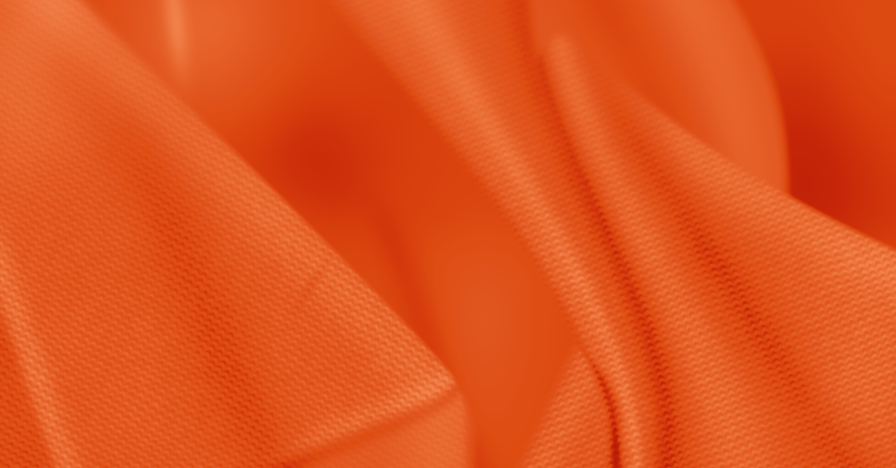
This texture is drawn by a Shadertoy shader. Its source:

```glsl
// Soft folds of orange woven cloth, layered from back to front.
// Cubic curves trace each fold edge; bells and soft steps shade the cloth,
// and a fine slanted weave fades in where the cloth is in focus.

// Cubic through four evenly spaced values, t from 0 to 1
float cubic(float t, vec4 v) {
    float a = 3.0 * t, b = a - 1.0, c = a - 2.0, d = a - 3.0;
    return -v.x * b * c * d / 6.0 + v.y * a * c * d / 2.0
         - v.z * a * b * d / 2.0 + v.w * a * b * c / 6.0;
}

float soft(float d, float width) { return smoothstep(-width, width, d); }

float bell(float d, float width) { return exp(-d * d / (width * width)); }

float spot(vec2 p, vec2 center, vec2 size) {
    vec2 d = (p - center) / size;
    return exp(-dot(d, d));
}

float hash(vec2 p) {
    p = fract(p * vec2(0.1031, 0.1137));
    p += dot(p, p.yx + 33.3);
    return fract((p.x + p.y) * p.x * 17.0);
}

float noise(vec2 p) {
    vec2 i = floor(p), f = fract(p);
    f = f * f * (3.0 - 2.0 * f);
    return mix(mix(hash(i), hash(i + vec2(1, 0)), f.x),
               mix(hash(i + vec2(0, 1)), hash(i + vec2(1, 1)), f.x), f.y);
}

// Slanted rows of small stitches
float weave(vec2 p, float angle) {
    float c = cos(angle), s = sin(angle);
    vec2 q = mat2(c, -s, s, c) * p;
    q += 0.03 * noise(p * 3.0);
    float row = sin(q.y * 105.0 + 0.8 * sin(q.x * 85.0));
    return row * (0.65 + 0.35 * sin(q.x * 85.0)) + 0.6 * (noise(q * 24.0) - 0.5);
}

// Ramp from deep red to pale orange; tone 0 to 1 spans the inner shades
vec3 dye(float tone) {
    vec3 shades[8] = vec3[8](
        vec3(0.72, 0.10, 0.02), vec3(0.78, 0.15, 0.03), vec3(0.84, 0.24, 0.05),
        vec3(0.87, 0.30, 0.07), vec3(0.88, 0.33, 0.12), vec3(0.90, 0.38, 0.16),
        vec3(0.92, 0.44, 0.22), vec3(0.95, 0.51, 0.30));
    vec3 color = shades[0];
    for (int i = 1; i < 8; i++)
        color = mix(color, shades[i], clamp(tone * 5.0 + 2.0 - float(i), 0.0, 1.0));
    return color;
}

void mainImage(out vec4 fragColor, in vec2 fragCoord) {
    vec2 uv = fragCoord / iResolution.xy;
    vec2 p = vec2(uv.x, 1.0 - uv.y) * vec2(7.68, 4.02); // y runs downward
    float t = p.y / 4.02;

    // Edges of the folds
    float leftEdge = cubic(t, vec4(0.72, 2.05, 3.38, 4.55));
    float centerEdge = cubic(t, vec4(2.80, 3.93, 4.83, 5.32));
    float crease = cubic(t, vec4(4.52, 4.88, 5.45, 5.65));
    float valley = cubic(t, vec4(4.95, 5.52, 6.33, 7.25));
    float farEdge = cubic(t, vec4(6.28, 6.73, 6.60, 6.2));
    float crest = cubic((p.x - 4.8) / 2.88, vec4(0.22, 1.03, 1.66, 2.15));
    float bend = max(4.95 - p.x, 0.0);
    crest += 4.0 * bend * bend;

    // Hollow behind the left fold
    float tone = 0.37 + 0.07 * t;
    tone += 0.27 * spot(p, vec2(1.75, 0.25), vec2(0.75, 0.8));
    tone += 0.18 * bell(p.x - 1.48 - 0.12 * p.y, 0.10) * (1.0 - soft(p.y - 0.6, 0.4));
    tone -= 0.13 * spot(p, vec2(2.65, 1.3), vec2(0.7, 0.6));
    tone -= 0.10 * bell(p.x - 3.35 - 0.35 * (p.y - 2.0), 0.18) * soft(p.y - 1.9, 0.4);
    tone += 0.12 * spot(p, vec2(4.15, 2.75), vec2(0.4, 0.7));

    // Deep cloth at the far right, then the fold in front of it
    float deep = 0.36 - 0.14 * spot(p, vec2(6.9, 1.5), vec2(0.6, 0.9))
               + 0.07 * spot(p, vec2(7.6, 0.4), vec2(0.6, 0.8));
    float upper = 0.54 + 0.11 * bell(p.x - farEdge + 0.38, 0.3)
                - 0.14 * bell(p.x - 5.15 - 0.55 * p.y, 0.35);
    float back = mix(upper, deep, soft(p.x - farEdge, 0.07));
    tone = mix(tone, back, soft(p.x - crease, 0.12));

    // Center fold
    float across = (p.x - centerEdge) / max(crease - centerEdge, 0.2);
    float center = 0.56 + 0.15 * bell(across - 0.40, 0.25) + 0.025 * sin(across * 17.0)
                 - 0.20 * bell(across - 1.0, 0.25) - 0.13 * bell(across, 0.12);
    float centerMask = soft(p.x - centerEdge, 0.09 - 0.05 * t)
                     * (1.0 - soft(p.x - crease, 0.10));
    tone = mix(tone, center, centerMask);

    // Right fold, with a rolled ridge between the crease and the valley
    float ridgeAcross = (p.x - crease) / max(valley - crease, 0.2);
    float ridge = 0.42 + 0.25 * bell(ridgeAcross - 0.45, 0.32)
                - 0.18 * bell(ridgeAcross, 0.16);
    float drop = p.y - crest;
    float sheet = 0.53 + 0.16 * bell(drop - 0.15, 0.32)
                - 0.19 * bell(p.x - valley, 0.3)
                + 0.13 * spot(p, vec2(7.4, 3.1), vec2(0.6, 0.9));
    float right = mix(ridge, sheet, soft(p.x - valley, 0.13));
    float rightMask = soft(drop, 0.035 + 0.05 * exp(-18.0 * t * t))
                    * soft(p.x - crease, 0.06);
    tone = mix(tone, right, rightMask);

    // Small fold tucked under the center fold
    float tuckLeft = 4.95 - 0.46 * (p.y - 2.95);
    float tuckRight = 5.26 - 0.6 * pow(max(3.7 - p.y, 0.0), 2.0);
    float tuckMask = soft(p.x - tuckLeft, 0.07) * soft(tuckRight - p.x, 0.03)
                   * soft(p.y - 2.95, 0.08);
    tone = mix(tone, 0.56 + 0.10 * bell(p.x - tuckLeft - 0.2, 0.15), tuckMask);
    tone -= 0.28 * bell(p.x - tuckRight - 0.01, 0.055) * soft(p.y - 3.15, 0.15);

    // Left fold, its rounded tip and the flap turned under it
    float over = max(0.25 - abs(leftEdge - 4.03), 0.0);
    float tip = min(leftEdge, 4.03) - over * over;
    float inside = tip - p.x;
    float left = 0.55 + 0.13 * bell(inside - 0.25, 0.4)
               + 0.14 * spot(p, vec2(0.2, 0.5), vec2(0.5, 1.0))
               - 0.14 * bell(p.x - 0.65 - 0.42 * p.y, 0.32) * soft(p.y - 1.1, 0.7)
               - 0.08 * bell(p.x - 2.7 + 0.6 * (p.y - 2.4), 0.05) * bell(p.y - 2.45, 0.2);
    float hem = p.x - 0.34 * (p.y - 2.65);
    left += 0.16 * bell(hem - 0.12, 0.14) * soft(p.y - 1.7, 0.7);
    left -= 0.12 * soft(-hem, 0.05) * soft(p.y - 2.6, 0.3);
    float fromTip = max(3.95 - p.x, 0.0);
    float seam = p.y - 3.36 - 0.40 * fromTip + 0.12 * exp(-7.0 * fromTip);
    left += 0.10 * bell(seam + 0.10, 0.12) * soft(p.x - 2.4, 0.4);
    left -= 0.14 * bell(seam - 0.06, 0.08) * soft(p.x - 2.2, 0.4);
    float leftMask = soft(inside, 0.035 + 0.07 * bell(t, 0.25) + 0.06 * soft(p.y - 3.5, 0.2));
    tone = mix(tone, left, leftMask);

    // Weave, sharpest in the lower half and near the crests
    float focus = soft(p.y - 1.5, 1.3);
    float stitchLeft = weave(p, 0.55) * leftMask * (1.0 - 0.7 * soft(seam, 0.08));
    float stitchRight = weave(p, -0.35) * max(max(centerMask, rightMask), tuckMask);
    tone += (0.02 + 0.08 * focus) * (stitchLeft + (1.0 - leftMask) * stitchRight);
    tone += 0.05 * (noise(p * 1.7) - 0.5);

    // Contrast about the middle shade
    fragColor = vec4(dye(0.54 + 2.1 * (tone - 0.51)), 1.0);
}
```
